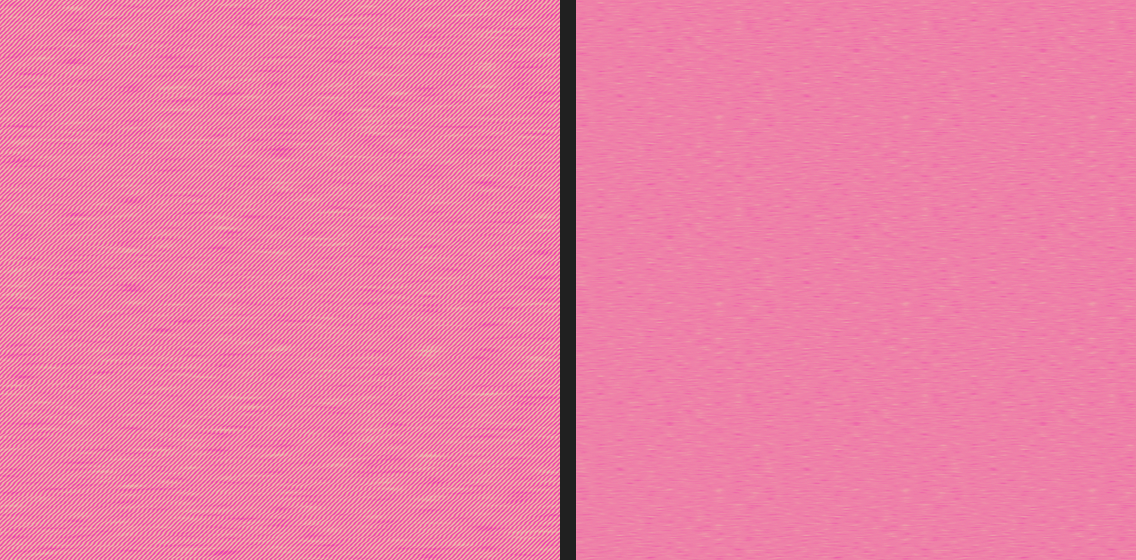
Left, the tile; right, the same tile 3 across and 3 down.
Write a Shadertoy shader that draws this texture.

```glsl
// Pink twill cloth: fine straight diagonal threads from a rounded wave, with
// faint thin horizontal slubs from wrapping, stretched gradient noise.
// The resulting tone runs from magenta through pink to peach.

#define THREADS 128.0                // diagonal threads per canvas side
#define LONG_SLUBS vec2(11.0, 130.0) // noise cells across and up
#define SHORT_SLUBS vec2(19.0, 170.0)
#define THREAD_BEND 0.22             // sideways shift, in thread widths
#define THREAD_CONTRAST 1.03
#define THREAD_SHARPNESS 0.4         // 0 is a sine, 1 is a triangle wave
#define SLUB_CONTRAST 0.75
#define TONE_LIMIT 1.06
#define MAGENTA vec3(0.91, 0.255, 0.69)
#define PINK vec3(0.95, 0.503, 0.64)
#define PEACH vec3(0.91, 0.75, 0.69)

const float TAU = 6.2831853;

// Unit gradient at a lattice point, from an integer hash
vec2 gradientAt(vec2 cell, vec2 period, uint seed) {
    uvec2 c = uvec2(mod(cell, period));
    uint h = c.x * 1597u + c.y * 51749u + seed * 7919u;
    h = (h ^ (h >> 15)) * 73471u;
    h = (h ^ (h >> 13)) * 92821u;
    h ^= h >> 16;
    float angle = TAU * float(h & 65535u) / 65536.0;
    return vec2(cos(angle), sin(angle));
}

// Gradient noise that wraps after a whole number of cells
float wrappedNoise(vec2 uv, vec2 period, uint seed) {
    vec2 p = uv * period;
    vec2 cell = floor(p);
    vec2 f = p - cell;
    vec2 blend = f * f * f * (f * (f * 6.0 - 15.0) + 10.0);
    vec2 right = vec2(1.0, 0.0);
    vec2 up = vec2(0.0, 1.0);
    float a = dot(gradientAt(cell, period, seed), f);
    float b = dot(gradientAt(cell + right, period, seed), f - right);
    float c = dot(gradientAt(cell + up, period, seed), f - up);
    float d = dot(gradientAt(cell + 1.0, period, seed), f - 1.0);
    return mix(mix(a, b, blend.x), mix(c, d, blend.x), blend.y);
}

// Tone from -1 to 1; red and blue change mainly near the two ends
vec3 clothColor(float tone) {
    float edge = abs(tone);
    float late = edge * edge * edge;
    vec3 endColor = tone < 0.0 ? MAGENTA : PEACH;
    return mix(PINK, endColor, vec3(late, edge, late));
}

void mainImage(out vec4 fragColor, in vec2 fragCoord) {
    vec2 uv = fragCoord / iResolution.xy;

    // Slubs lighten or darken the cloth; squaring keeps them sparse
    float slub = wrappedNoise(uv, LONG_SLUBS, 1u) + wrappedNoise(uv, SHORT_SLUBS, 2u);
    slub *= abs(slub);

    // Diagonal threads rising to the right, slightly bent
    float bend = wrappedNoise(uv, SHORT_SLUBS, 3u);
    float phase = THREADS * (uv.x - uv.y) + THREAD_BEND * bend;
    float wave = sin(TAU * phase);
    float triangle = asin(clamp(wave, -1.0, 1.0)) * 4.0 / TAU;
    float thread = mix(wave, triangle, THREAD_SHARPNESS);

    float tone = THREAD_CONTRAST * thread + SLUB_CONTRAST * slub;
    fragColor = vec4(clothColor(clamp(tone, -TONE_LIMIT, TONE_LIMIT)), 1.0);
}
```
